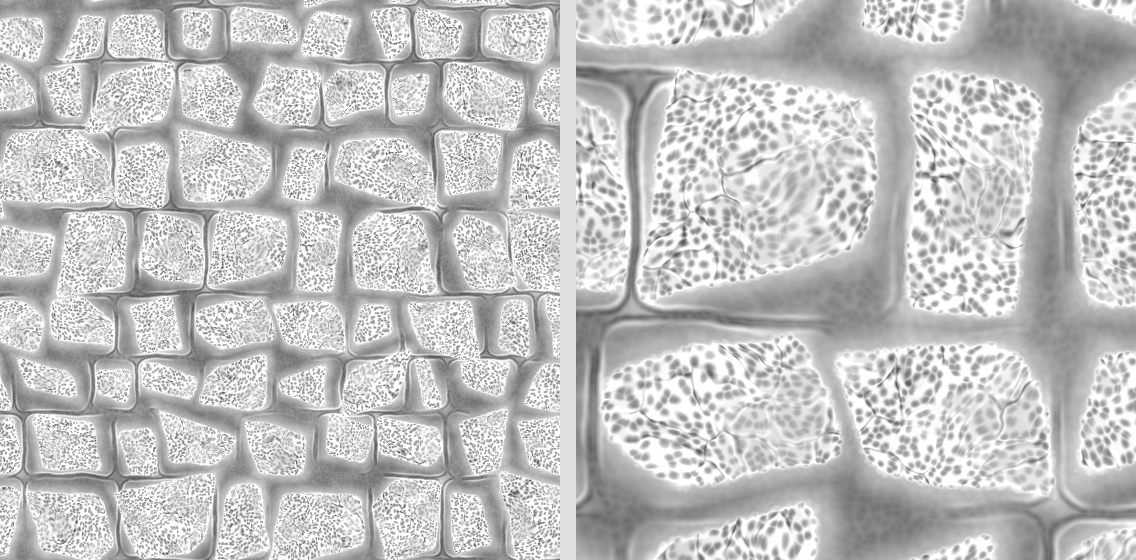
Left: the whole. Right: its middle third, enlarged.
Give the GLSL for this texture map, as a WebGL 1 fragment shader.

```glsl
precision highp float;
// Rough grey cobblestones in uneven rows, with speckled faces and worn joints.

uniform vec2 u_resolution;

const float ROWS = 8.0;

vec2 hash2(vec2 p) {
  vec3 q = fract(p.xyx * vec3(0.1031, 0.1030, 0.0973));
  q += dot(q, q.yzx + 33.33);
  return fract((q.xx + q.yz) * q.zy);
}

// Layered, bent sines: a soft irregular field around zero.
float waves(vec2 p) {
  float sum = 0.0;
  float amplitude = 0.5;
  for (int i = 0; i < 5; i++) {
    sum += amplitude * sin(p.x + 1.5 * sin(p.y));
    p = mat2(1.5, 1.2, -1.2, 1.5) * p + 1.7;
    amplitude *= 0.55;
  }
  return sum;
}

// Cellular noise: nearest distance, second distance, random value of the cell.
vec3 cellular(vec2 p) {
  vec2 base = floor(p);
  vec3 result = vec3(9.0, 9.0, 0.0);
  for (int y = -1; y <= 1; y++) {
    for (int x = -1; x <= 1; x++) {
      vec2 cell = base + vec2(float(x), float(y));
      vec2 seed = hash2(cell);
      float d = length(cell + seed - p);
      if (d < result.x) result = vec3(d, result.x, seed.x);
      else result.y = min(result.y, d);
    }
  }
  return result;
}

float smoothMax(float a, float b, float k) {
  float h = max(k - abs(a - b), 0.0) / k;
  return max(a, b) + 0.25 * k * h * h;
}

float band(float d, float width) {
  return exp(-d * d / (width * width));
}

float rowEdge(float row) {
  return (row + 0.2 * sin(row * 1.25)) / ROWS;
}

// Low rows hold more stones than tall ones.
float stoneCount(float row) {
  return floor(4.6 + 0.5 / (rowEdge(row + 1.0) - rowEdge(row)));
}

float columnEdge(float column, float row) {
  float jitter = 0.45 * (hash2(vec2(column, row + 5.0)).x - 0.5);
  return (column + jitter + hash2(vec2(row, 3.0)).y) / stoneCount(row);
}

// Distances to the chipped face (x) and to the rounded block around it (y).
vec2 stone(vec2 p, vec2 cell) {
  vec2 low = vec2(columnEdge(cell.x, cell.y), rowEdge(cell.y));
  vec2 high = vec2(columnEdge(cell.x + 1.0, cell.y), rowEdge(cell.y + 1.0));
  vec2 halfSize = 0.5 * (high - low);
  vec2 q = p - 0.5 * (low + high);

  vec4 chip = vec4(hash2(cell + 17.0), hash2(cell + 43.0));
  vec4 tilt = 0.7 * (vec4(hash2(cell + 61.0), hash2(cell + 83.0)) - 0.5);
  vec4 sides = vec4(q, -q) - halfSize.xyxy + 0.005 + 0.03 * chip * chip + tilt * q.yxyx;
  vec2 corner = 0.707 * sign(hash2(cell + 71.0) - 0.5);
  float cut = dot(q, corner) - (halfSize.x + halfSize.y) * mix(0.36, 0.6, chip.x);
  float face = smoothMax(smoothMax(sides.x, sides.z, 0.012), smoothMax(sides.y, sides.w, 0.012), 0.014);
  face = smoothMax(face, cut, 0.01);

  vec2 b = abs(q) - halfSize + 0.02;
  float block = length(max(b, 0.0)) + min(max(b.x, b.y), 0.0) - 0.016;
  return vec2(face, block);
}

vec2 paving(vec2 p) {
  vec2 nearest = vec2(1.0);
  for (int y = -1; y <= 1; y++) {
    float row = floor(p.y * ROWS) + float(y);
    float column = floor(p.x * stoneCount(row) - hash2(vec2(row, 3.0)).y);
    for (int x = -1; x <= 1; x++) {
      nearest = min(nearest, stone(p, vec2(column + float(x), row)));
    }
  }
  return nearest;
}

// Pitted bright surface with facets and broken cracks.
float faceTone(vec2 uv, vec2 wobble, float grain) {
  float speckled = mix(0.58, 1.0, smoothstep(0.1, 0.64, grain));
  float roughness = mix(0.45, 1.0, smoothstep(-0.5, 0.3, waves(uv * 45.0 + 2.0)));
  vec3 facet = cellular(uv * 42.0 + 0.9 * wobble);
  float ridge = facet.y - facet.x;
  float broken = smoothstep(-0.1, 0.5, waves(uv * 60.0 + 8.0));
  float tone = mix(0.81, speckled, roughness) + 0.12 * (facet.z - 0.5);
  return tone - 0.22 * broken * band(ridge, 0.07) + 0.1 * band(ridge - 0.16, 0.08);
}

// Grey flank of a stone, falling off into dark smooth mortar.
float mortarTone(vec2 uv, float face, float grain) {
  float tone = mix(0.74, 0.53, smoothstep(0.0, 0.022, face));
  tone += 0.06 * waves(uv * 14.0) + 0.05 * waves(uv * 75.0 + 4.0);
  return tone + 0.1 * (grain - 0.45);
}

void main() {
  vec2 uv = gl_FragCoord.xy / u_resolution;
  float pixel = 1.0 / min(u_resolution.x, u_resolution.y);
  vec2 wobble = vec2(waves(uv * 22.0), waves(uv.yx * 22.0 + 9.0));
  float grain = cellular(uv * 170.0 + 1.5 * wobble).x;
  vec2 d = paving(uv + 0.005 * wobble);
  float face = d.x + 0.004 * (grain - 0.4);

  // Worn double lines along the narrow joints.
  float worn = smoothstep(-0.4, 0.3, waves(uv * 12.0 + 5.0));
  float joint = worn * (1.0 - smoothstep(0.008, 0.024, face));
  float mortar = mortarTone(uv, face, grain);
  mortar += joint * (0.2 * band(d.y + 0.001, 0.0017) - 0.24 * band(d.y - 0.003, 0.002));

  float cover = 1.0 - smoothstep(-pixel, pixel, face);
  float tone = mix(mortar, faceTone(uv, wobble, grain), cover);
  tone += 0.17 * band(face, 0.0018);
  gl_FragColor = vec4(vec3(clamp(tone, 0.0, 1.0)), 1.0);
}
```
